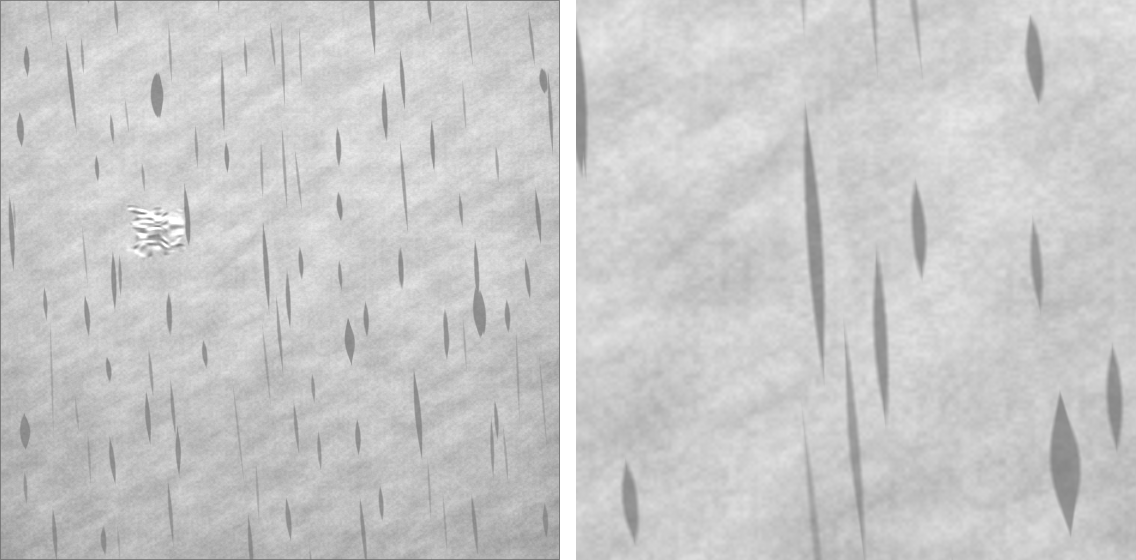
Left: the whole. Right: its middle third, enlarged.
This texture is drawn by a Shadertoy shader. Its source:

```glsl
float hash(vec2 p) {
    return fract(sin(dot(p, vec2(127.1, 311.7))) * 43758.5453);
}

float noise(vec2 p) {
    vec2 cell = floor(p);
    vec2 f = fract(p);
    f = f * f * (3.0 - 2.0 * f);
    float low = mix(hash(cell), hash(cell + vec2(1.0, 0.0)), f.x);
    float high = mix(hash(cell + vec2(0.0, 1.0)), hash(cell + vec2(1.0)), f.x);
    return mix(low, high, f.y);
}

float fbm(vec2 p, int octaves) {
    float sum = 0.0;
    float total = 0.0;
    float weight = 1.0;
    for (int i = 0; i < octaves; i++) {
        sum += weight * noise(p);
        total += weight;
        weight *= 0.65;
        p = p * 2.03 + 17.3;
    }
    return sum / total;
}

vec2 rotate(vec2 p, float angle) {
    float c = cos(angle);
    float s = sin(angle);
    return vec2(c * p.x + s * p.y, c * p.y - s * p.x);
}

// Coverage of one upright spindle with frayed ends
float spindle(vec2 p, float halfWidth, float halfLength, float seed) {
    float fray = 0.7 + 0.5 * noise(vec2(p.x * 190.0 + seed * 91.0, seed * 37.0));
    float along = p.y / (halfLength * fray);
    float edge = abs(p.x) - halfWidth * (1.0 - along * along);
    return 1.0 - smoothstep(-0.0018, 0.0018, edge);
}

// Jittered grid of leaning streaks
float streaks(vec2 uv, float count) {
    vec2 home = floor(uv * count);
    float cover = 0.0;
    for (int y = -1; y <= 1; y++) {
        for (int x = -1; x <= 1; x++) {
            vec2 cell = home + vec2(x, y);
            vec2 center = (cell + vec2(hash(cell + 3.1), hash(cell + 8.7))) / count;
            float size = hash(cell + 21.4);
            float thick = hash(cell + 47.9);
            float halfLength = mix(0.027, 0.083, size * size);
            float halfWidth = mix(0.0017, 0.0052, thick);
            halfWidth += 0.006 * smoothstep(0.91, 1.0, thick);
            float lean = mix(0.03, 0.12, hash(cell + 65.2));
            vec2 local = rotate(uv - center, lean);
            float ink = mix(0.55, 1.0, smoothstep(0.0, 0.6, thick));
            cover = max(cover, ink * spindle(local, halfWidth, halfLength, size));
        }
    }
    return cover;
}

// Small patch of rippled light and dark dashes
float ripples(vec2 p, vec2 halfSize) {
    vec2 outside = abs(p) - halfSize + 0.022 * (noise(p * 70.0) - 0.5);
    float mask = 1.0 - smoothstep(-0.008, 0.006, max(outside.x, outside.y));
    float bend = 0.012 * (noise(p * 45.0 + 9.0) - 0.5);
    float dash = noise(vec2(p.x * 75.0, (p.y + bend) * 190.0) + 30.0);
    return mask * (dash - 0.46);
}

// Broad light, brightest above the middle and dim at the rim
float lighting(vec2 uv) {
    float tone = mix(0.735, 0.83, smoothstep(0.0, 0.75, uv.y));
    vec2 rim = abs(uv - 0.5) * 2.0;
    tone -= 0.055 * pow(rim.x, 5.0) + 0.035 * pow(rim.y, 8.0);
    return tone;
}

void mainImage(out vec4 fragColor, in vec2 fragCoord) {
    vec2 uv = fragCoord / iResolution.xy;

    // Soft slanted mottling and fine grain
    vec2 slanted = rotate(uv, 0.45);
    float mottle = fbm(slanted * vec2(17.0, 38.0), 4) - 0.5;
    float grain = fbm(uv * 230.0, 2) - 0.5;
    float tone = lighting(uv) + 0.19 * mottle + 0.09 * grain;

    // Dark streaks and the rippled patch
    float streakTone = 0.535 + 0.05 * grain + 0.06 * mottle;
    tone = mix(tone, streakTone, 0.9 * streaks(uv, 10.0));
    tone += 0.75 * ripples(uv - vec2(0.282, 0.585), vec2(0.045, 0.04));

    // Thin dark frame
    vec2 toEdge = min(uv, 1.0 - uv);
    float frame = 1.0 - smoothstep(0.0006, 0.0026, min(toEdge.x, toEdge.y));
    tone = mix(tone, 0.42, 0.8 * frame);

    fragColor = vec4(vec3(clamp(tone, 0.0, 1.0)), 1.0);
}
```
